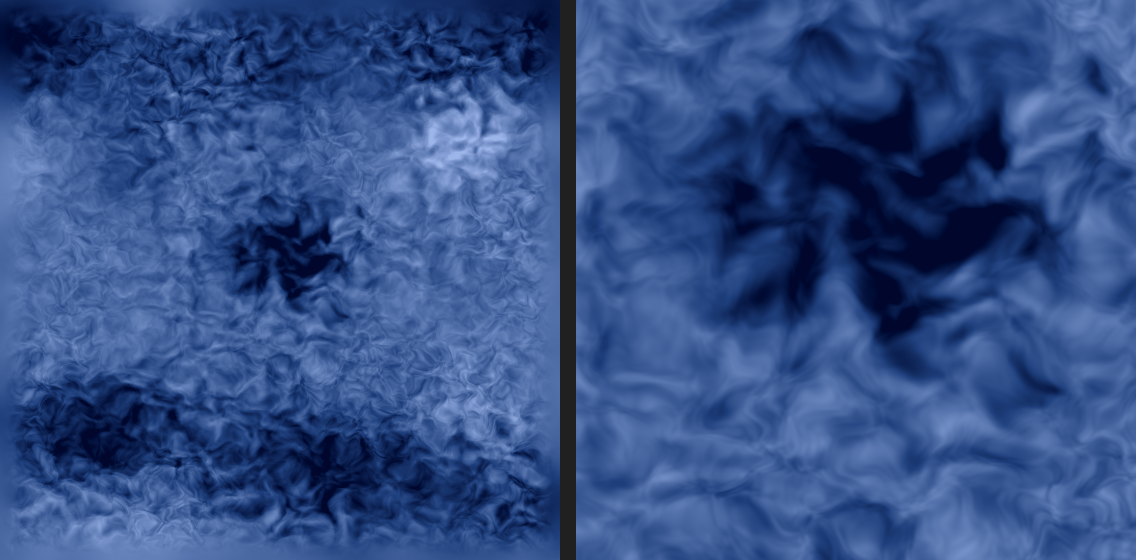
Left, the full canvas; right, a detail of the centre.
Give the GLSL for this texture, as a Shadertoy shader.

```glsl
float hash(vec2 p) {
    return fract(sin(dot(p, vec2(127.1, 311.7))) * 43758.5453);
}

float slope(vec2 cell, vec2 offset) {
    float angle = 6.2832 * hash(cell);
    return dot(vec2(cos(angle), sin(angle)), offset);
}

// Gradient noise, about -0.6 to 0.6
float noise(vec2 p) {
    vec2 i = floor(p), f = fract(p);
    vec2 u = f * f * f * (f * (f * 6.0 - 15.0) + 10.0);
    vec2 e = vec2(1.0, 0.0);
    float low = mix(slope(i, f), slope(i + e.xy, f - e.xy), u.x);
    float high = mix(slope(i + e.yx, f - e.yx), slope(i + e.xx, f - e.xx), u.x);
    return mix(low, high, u.y);
}

float fbm(vec2 p, int octaves) {
    float sum = 0.0, weight = 1.0;
    for (int i = 0; i < octaves; i++) {
        sum += weight * noise(p);
        p = mat2(1.6, 1.2, -1.2, 1.6) * p + 7.3;
        weight *= 0.5;
    }
    return sum;
}

vec2 fbm2(vec2 p, int octaves) {
    return vec2(fbm(p, octaves), fbm(p + vec2(41.7, 83.2), octaves));
}

float spot(vec2 p, vec2 center, vec2 size) {
    vec2 d = (p - center) / size;
    return exp(-dot(d, d));
}

// Broad light and shade lying behind the glass
float backdrop(vec2 p) {
    float tone = 0.415 - 0.19 * smoothstep(0.72, 0.88, p.y);
    tone -= 0.38 * spot(p, vec2(0.51, 0.55), vec2(0.12, 0.09));
    tone -= 0.34 * spot(p, vec2(0.17, 0.23), vec2(0.20, 0.10));
    tone -= 0.34 * spot(p, vec2(0.58, 0.16), vec2(0.18, 0.12));
    tone -= 0.24 * spot(p, vec2(0.92, 0.10), vec2(0.20, 0.10));
    tone -= 0.18 * spot(p, vec2(0.02, 0.93), vec2(0.14, 0.08));
    tone -= 0.14 * spot(p, vec2(0.99, 0.97), vec2(0.18, 0.09));
    tone -= 0.15 * spot(p, vec2(0.24, 0.73), vec2(0.12, 0.07));
    tone += 0.26 * spot(p, vec2(0.28, 1.00), vec2(0.09, 0.06));
    tone += 0.25 * spot(p, vec2(0.82, 0.76), vec2(0.09, 0.08));
    tone += 0.10 * spot(p, vec2(0.05, 0.74), vec2(0.10, 0.13));
    tone += 0.11 * spot(p, vec2(0.85, 0.27), vec2(0.12, 0.09));
    tone += 0.09 * spot(p, vec2(0.27, 0.02), vec2(0.16, 0.09));
    return tone + 0.09 * fbm(p * 7.0, 2);
}

vec3 blueRamp(float tone) {
    vec3 navy = vec3(0.005, 0.06, 0.225);
    vec3 cobalt = vec3(0.12, 0.25, 0.49);
    vec3 paleBlue = vec3(0.57, 0.67, 0.88);
    vec3 shade = mix(navy, cobalt, clamp((tone - 0.06) / 0.19, -0.2, 1.0));
    return mix(shade, paleBlue, clamp((tone - 0.25) / 0.42, 0.0, 1.1));
}

void mainImage(out vec4 fragColor, in vec2 fragCoord) {
    vec2 uv = fragCoord / iResolution.xy;

    // Calm at the borders, with calm and rough patches inside
    vec2 margin = min(uv, 1.0 - uv);
    float inside = smoothstep(0.0, 0.06, min(margin.x, margin.y));
    float patches = smoothstep(-0.3, 0.3, noise(uv * 4.0 + 3.0));
    float rough = inside * (0.6 + 0.6 * patches);

    // Refraction through small ripples in the glass
    vec2 bend = fbm2(uv * 12.0, 2) * 0.025;
    vec2 ripple = fbm2((uv + bend) * vec2(24.0, 29.0), 2);
    vec2 seen = uv + ripple * 0.10 * rough;
    float tone = backdrop(seen);

    // Chunky dark and light wavelets, strongest over the shaded parts
    vec2 along = (uv + bend * 1.3 + ripple * 0.009) * vec2(30.0, 40.0);
    float wavelet = fbm(along + 11.0, 2);
    float shaded = 1.0 - smoothstep(0.15, 0.45, backdrop(uv));
    tone += rough * (0.15 + 0.15 * shaded) * wavelet;

    // Fine frosted grain
    float frost = smoothstep(-0.1, 0.35, noise(uv * 5.0 + 19.0));
    tone += inside * (0.06 + 0.08 * frost) * fbm(uv * 85.0 + ripple * 2.0, 2);

    fragColor = vec4(blueRamp(tone), 1.0);
}
```
